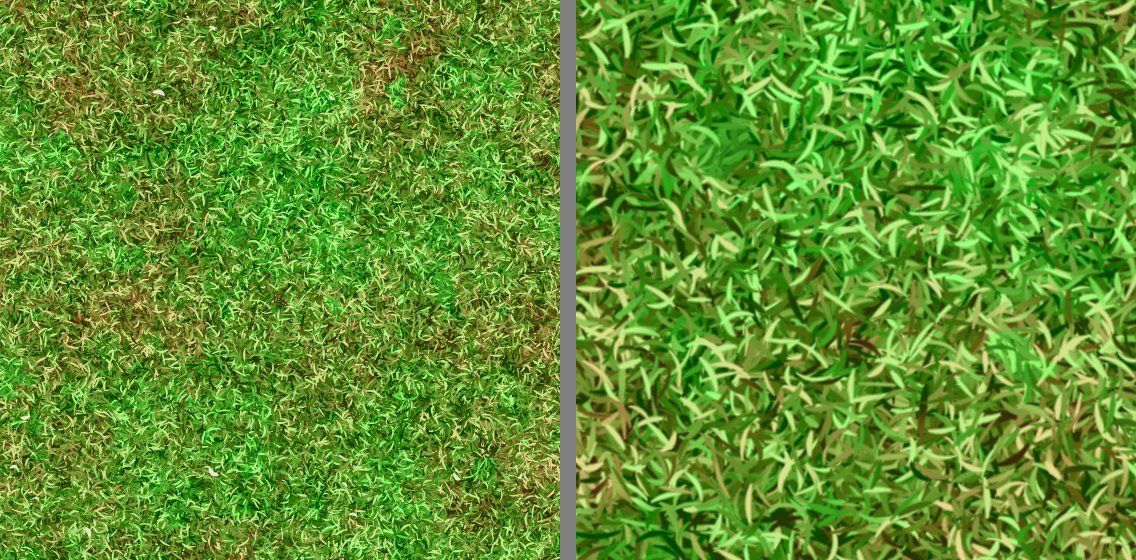
Left, the full canvas; right, a detail of the centre.
Give the GLSL for this texture, as a WebGL 1 fragment shader.

```glsl
precision highp float;
uniform vec2 u_resolution;

const int LAYERS = 8;

float hash(vec2 p) {
  vec3 q = fract(p.xyx * vec3(0.1031, 0.1030, 0.0973));
  q += dot(q, q.yzx + 33.33);
  return fract((q.x + q.y) * q.z);
}

vec2 hash2(vec2 p) {
  return vec2(hash(p), hash(p + 57.3));
}

float noise(vec2 p) {
  vec2 cell = floor(p), f = fract(p);
  f = f * f * (3.0 - 2.0 * f);
  float low = mix(hash(cell), hash(cell + vec2(1.0, 0.0)), f.x);
  float high = mix(hash(cell + vec2(0.0, 1.0)), hash(cell + 1.0), f.x);
  return mix(low, high, f.y);
}

float fbm(vec2 p) {
  float sum = 0.0, weight = 0.5;
  for (int i = 0; i < 4; i++) {
    sum += weight * noise(p);
    p = mat2(1.6, 1.2, -1.2, 1.6) * p + 19.7;
    weight *= 0.5;
  }
  return sum / 0.9375;
}

// Tone runs from deep shade to sunlit tips; dryness turns green to straw.
vec3 grassColor(float tone, float dryness) {
  vec3 c = mix(vec3(0.10, 0.23, 0.0), vec3(0.27, 0.42, 0.04), smoothstep(0.0, 0.18, tone));
  c = mix(c, vec3(0.35, 0.58, 0.13), smoothstep(0.24, 0.42, tone));
  c = mix(c, vec3(0.48, 0.60, 0.22), smoothstep(0.42, 0.60, tone));
  c = mix(c, vec3(0.56, 0.75, 0.31), smoothstep(0.64, 0.80, tone));
  c = mix(c, vec3(0.78, 0.92, 0.53), smoothstep(0.82, 0.97, tone));
  return c + dryness * vec3(0.72, -0.36, 0.16);
}

// Coverage of a curved, tapering blade centred on the origin.
float blade(vec2 p, float angle, float halfLength, float halfWidth, float bend, float blur) {
  float c = cos(angle), s = sin(angle);
  p = vec2(c * p.x + s * p.y, c * p.y - s * p.x);
  float along = p.x / halfLength;
  float width = halfWidth * (1.0 - 0.6 * along * along);
  float side = abs(p.y + bend * halfLength * (along * along - 0.3)) - width;
  float d = max(side, abs(p.x) - halfLength);
  return 1.0 - smoothstep(-blur, blur, d);
}

vec3 bladeLayer(vec3 ground, vec2 uv, float size, float depth, float seed,
                float dryArea, float shade, float blur) {
  vec2 home = floor(uv / size);
  for (int j = -1; j <= 1; j++) {
    for (int i = -1; i <= 1; i++) {
      vec2 cell = home + vec2(float(i), float(j));
      vec2 id = cell + seed;
      vec2 shape = hash2(id + 11.0);
      vec2 look = hash2(id + 23.0);
      vec2 p = uv - (cell + hash2(id)) * size;
      float bend = 0.7 * (hash(id + 41.0) - 0.5);
      float cover = blade(p, shape.x * 6.2832, size * mix(0.4, 0.9, shape.y),
                          mix(0.0011, 0.0021, look.y), bend, blur);
      float tone = 0.5 + (look.x - 0.5) * 1.2 + (depth - 0.68) * 0.4 + shade;
      float dryness = dryArea + 0.34 * (hash(id + 71.0) - 0.5);
      ground = mix(ground, grassColor(tone, dryness), cover);
    }
  }
  return ground;
}

// Sparse ragged rosettes of broad leaves.
float cloverMask(vec2 uv) {
  vec2 grid = uv * 7.0, home = floor(grid);
  float ragged = 0.35 * (noise(uv * 65.0) - 0.5);
  float mask = 0.0;
  for (int j = -1; j <= 1; j++) {
    for (int i = -1; i <= 1; i++) {
      vec2 cell = home + vec2(float(i), float(j));
      float radius = mix(0.12, 0.28, hash(cell + 5.0));
      float d = length(grid - cell - hash2(cell + 3.0)) + ragged;
      float present = step(0.74, hash(cell + 9.0));
      mask = max(mask, present * (1.0 - smoothstep(radius * 0.5, radius, d)));
    }
  }
  return mask;
}

// Rare pale petals and scraps.
float fleckMask(vec2 uv, float blur) {
  vec2 cell = floor(uv * 9.0);
  vec2 p = uv - (cell + 0.2 + 0.6 * hash2(cell + 131.0)) / 9.0;
  float size = mix(0.005, 0.011, hash(cell + 139.0));
  float cover = blade(p, hash(cell + 151.0) * 6.2832, size, size * 0.4, 0.3, blur);
  return cover * step(0.91, hash(cell + 163.0));
}

void main() {
  vec2 uv = gl_FragCoord.xy / u_resolution.y;
  float blur = max(0.0012, 0.6 / u_resolution.y);

  // Broad dry areas and gentle mottling
  float dryArea = 0.42 * (fbm(uv * 7.0 + 4.0) - 0.5) + 0.16 * (noise(uv * 32.0) - 0.5);
  float shade = 0.30 * (fbm(uv * 9.0 + 31.0) - 0.5) + 0.24 * (noise(uv * 42.0 + 8.0) - 0.5);

  // Shaded thatch beneath overlapping blades
  vec3 color = grassColor(0.22 + 0.4 * (noise(uv * 190.0) - 0.5) + shade, dryArea);
  for (int i = 0; i < LAYERS; i++) {
    float depth = float(i) / float(LAYERS - 1);
    float size = mix(0.012, 0.018, fract(float(i) * 0.618));
    color = bladeLayer(color, uv, size, depth, float(i) * 37.0, dryArea, shade, blur);
  }

  // Clover keeps the light and shade of the turf
  float light = dot(color, vec3(0.3, 0.6, 0.1));
  vec3 clover = vec3(0.16, 0.52, 0.08) + (light - 0.35) * vec3(0.8, 0.95, 0.6);
  color = mix(color, clover, 0.8 * cloverMask(uv));
  color = mix(color, vec3(0.95, 0.96, 0.86), 0.9 * fleckMask(uv, blur));

  gl_FragColor = vec4(clamp(color, 0.0, 1.0), 1.0);
}
```
